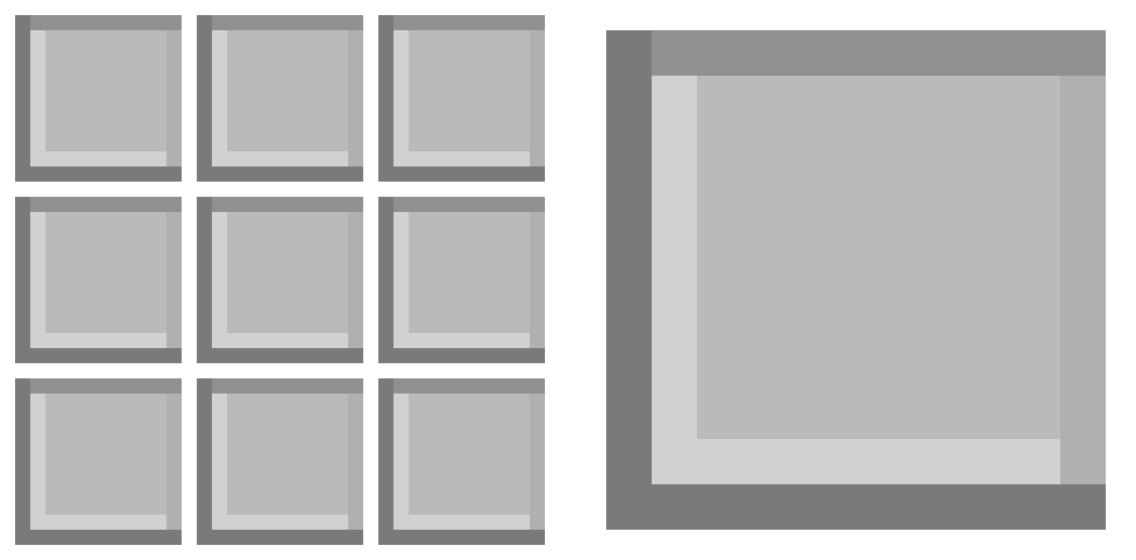
Left: the whole. Right: its middle third, enlarged.
Write a WebGL 2 fragment shader that draws this pattern.

```glsl
#version 300 es
precision highp float;

uniform vec2 u_resolution;
out vec4 fragColor;

// Per-axis coverage of the side beyond an edge, one pixel soft
vec2 past(vec2 position, float edge, vec2 pixel) {
    return clamp((position - edge) / pixel + 0.5, 0.0, 1.0);
}

void main() {
    // The canvas is 37 units wide: three tiles of 11, with gaps of 1
    vec2 pixel = 37.0 / u_resolution;
    vec2 p = gl_FragCoord.xy * pixel;
    vec2 tilePos = mod(p - 0.5, 12.0) - 0.5;

    vec2 outerLow = past(tilePos, 0.0, pixel);
    vec2 frameLow = past(tilePos, 1.0, pixel);
    vec2 faceLow = past(tilePos, 2.0, pixel);
    vec2 frameHigh = past(tilePos, 10.0, pixel);
    vec2 outerHigh = past(tilePos, 11.0, pixel);

    // Face with a light ledge along its left and bottom
    float shade = mix(0.82, 0.73, faceLow.x * faceLow.y);

    // Right and top bands
    shade = mix(shade, 0.69, frameHigh.x);
    shade = mix(shade, 0.565, frameHigh.y);

    // Dark left and bottom bands
    shade = mix(0.48, shade, frameLow.x * frameLow.y);

    // White gaps
    vec2 inside = outerLow * (1.0 - outerHigh);
    shade = mix(1.0, shade, inside.x * inside.y);

    fragColor = vec4(vec3(shade), 1.0);
}
```
